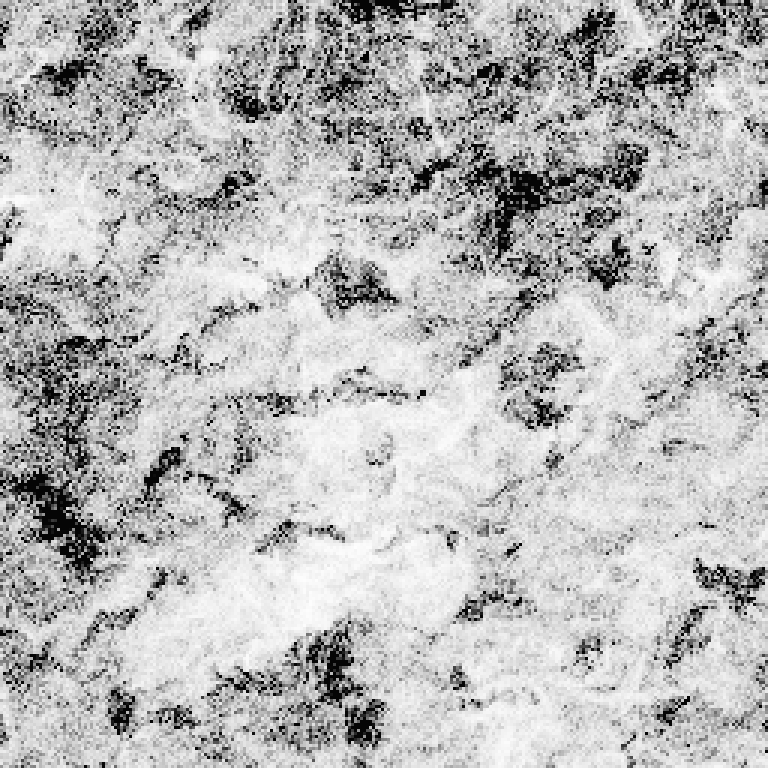
Write a WebGL 1 fragment shader that draws this texture.

```glsl
precision highp float;
uniform vec2 u_resolution;

float hash(vec2 p) {
  vec3 a = fract(p.xyx * 0.1031);
  a += dot(a, a.yzx + 33.33);
  return fract((a.x + a.y) * a.z);
}

float cornerSlope(vec2 corner, vec2 offset) {
  float angle = 6.2832 * hash(corner + 57.0);
  return dot(vec2(cos(angle), sin(angle)), offset);
}

float gradientNoise(vec2 p) {
  vec2 i = floor(p), f = p - i;
  vec2 u = f * f * f * (f * (f * 6.0 - 15.0) + 10.0);
  vec2 e = vec2(1.0, 0.0);
  return mix(
    mix(cornerSlope(i, f), cornerSlope(i + e, f - e), u.x),
    mix(cornerSlope(i + e.yx, f - e.yx), cornerSlope(i + 1.0, f - 1.0), u.x), u.y);
}

float fbm(vec2 p) {
  float sum = 0.0, amp = 1.0;
  for (int i = 0; i < 5; i++) {
    sum += amp * gradientNoise(p);
    p = mat2(1.6, 1.2, -1.2, 1.6) * p + 11.7;
    amp *= 0.62;
  }
  return sum;
}

float mound(vec2 p, vec2 centre, vec2 radius) {
  vec2 d = (p - centre) / radius;
  return exp(-dot(d, d));
}

// Shaded highlands along the top edge
float highland(vec2 p) {
  return smoothstep(0.64, 0.88, p.y + 0.1 * p.x);
}

// Broad light and dark regions
float regions(vec2 p) {
  vec2 s = vec2(p.x, p.y - 0.35 * (p.x - 0.5)); // follows the rising grain
  float light = 1.0 * mound(s, vec2(0.5, 0.25), vec2(0.22, 0.12))
    + 0.7 * mound(s, vec2(0.87, 0.51), vec2(0.17, 0.07))
    + 0.8 * mound(p, vec2(0.05, 0.74), vec2(0.1, 0.08))
    + 0.5 * mound(s, vec2(0.35, 0.7), vec2(0.15, 0.08));
  float dark = 0.85 * highland(p)
    + 1.3 * mound(p, vec2(0.05, 0.46), vec2(0.13, 0.17))
    + 1.2 * mound(s, vec2(0.71, 0.53), vec2(0.12, 0.05))
    + 1.1 * mound(p, vec2(0.97, 0.51), vec2(0.09, 0.07))
    + 0.8 * mound(p, vec2(0.36, 0.06), vec2(0.17, 0.09))
    + 0.9 * mound(p, vec2(0.03, 0.11), vec2(0.1, 0.06))
    + 0.8 * mound(s, vec2(0.68, 0.29), vec2(0.13, 0.04))
    + 0.4 * mound(s, vec2(0.34, 0.5), vec2(0.15, 0.06));
  return light - dark;
}

// Pale branching valleys
float veins(vec2 p) {
  float lines = 0.0, scale = 6.0;
  for (int i = 0; i < 3; i++) {
    float ridge = abs(gradientNoise(p * vec2(1.25, 0.9) * scale + scale));
    float patch_ = smoothstep(-0.15, 0.2, gradientNoise(p * 5.0 + 3.0 * scale));
    lines = max(lines, patch_ * (1.0 - smoothstep(0.01, 0.065, ridge)));
    scale *= 1.6;
  }
  return lines;
}

float terrain(vec2 p) {
  // Square grains
  vec2 cell = floor(p * 256.0);
  p = (cell + 0.5) / 256.0;

  vec2 warp = vec2(fbm(p * 6.0), fbm(p * 6.0 + 31.0));
  vec2 w = p + 0.05 * warp;
  vec2 slanted = mat2(0.91, -0.42, 0.42, 0.91) * w * vec2(1.0, 1.15);

  float broad = regions(w);
  float height = 0.45 + broad + 1.3 * fbm(slanted * vec2(4.0, 6.0));
  height += 1.1 * fbm(slanted * vec2(22.0, 30.0) + 5.0);
  height += 0.4 * gradientNoise(p * vec2(16.0, 65.0));

  // Dark clusters with ragged edges
  float cluster = fbm(slanted * vec2(8.0, 12.0) + 19.0);
  height -= 1.5 * smoothstep(0.2, 0.5, cluster);

  height += veins(p + 0.025 * warp) * mix(0.45, 1.15, highland(w));

  // Speckle grows coarser in the shade
  float speckle = hash(cell) + hash(cell + 301.0) + hash(cell + 613.0) - 1.5;
  height += speckle * mix(1.35, 0.55, smoothstep(-1.0, 0.9, height));

  return clamp(1.01 - 0.235 * exp(-0.85 * height), 0.02, 1.0);
}

void main() {
  // Average four samples to smooth the grain edges
  float tone = 0.0;
  for (int i = 0; i < 4; i++) {
    vec2 jitter = vec2(mod(float(i), 2.0), floor(float(i) * 0.5)) * 0.5 - 0.25;
    tone += 0.25 * terrain((gl_FragCoord.xy + jitter) / u_resolution);
  }
  gl_FragColor = vec4(vec3(tone), 1.0);
}
```
